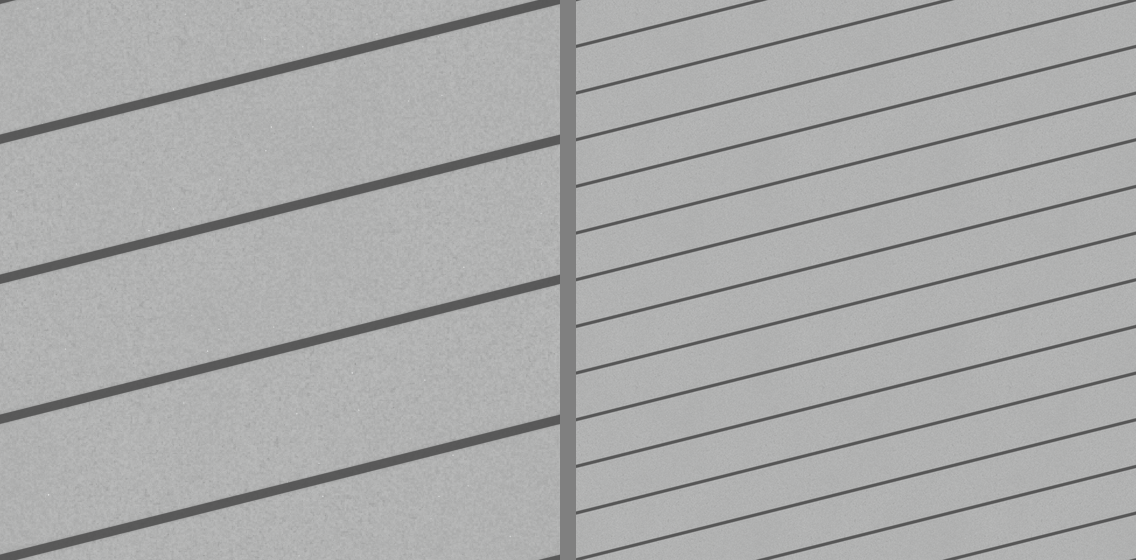
Left: one tile. Right: repeated 3 by 3.
This pattern is drawn by a Shadertoy shader. Its source:

```glsl
// Pale grey grainy boards separated by slanted dark grooves, tiling seamlessly.

const float BOARDS_DOWN = 4.0;
const float RISES_ACROSS = 1.0;
const float GROOVE_WIDTH = 0.0163;
const vec3 BOARD_COLOR = vec3(0.693, 0.696, 0.695);
const vec3 GROOVE_COLOR = vec3(0.347);

float hash(vec2 cell, float seed) {
    uvec3 q = uvec3(cell, seed) * uvec3(1597u, 3571u, 7919u);
    uint n = (q.x ^ (q.y << 8) ^ q.z) * 747796405u + 289133u;
    n = ((n >> 15) ^ n) * 277803737u;
    n = ((n >> 13) ^ n) * 668265u;
    n ^= n >> 16;
    return float(n & 65535u) / 65535.0;
}

// Value noise wrapping after a whole number of cells
float wrapNoise(vec2 uv, float cells, float seed) {
    vec2 p = uv * cells;
    vec2 i = floor(p);
    vec2 f = fract(p);
    f = f * f * (3.0 - 2.0 * f);
    vec2 a = mod(i, cells);
    vec2 b = mod(i + 1.0, cells);
    float low = mix(hash(a, seed), hash(vec2(b.x, a.y), seed), f.x);
    float high = mix(hash(vec2(a.x, b.y), seed), hash(b, seed), f.x);
    return mix(low, high, f.y);
}

// Signed distance to the nearest slanted groove, negative inside
float grooveDistance(vec2 uv, float width) {
    float phase = BOARDS_DOWN * uv.y - RISES_ACROSS * uv.x - 0.005;
    float offset = abs(fract(phase + 0.5) - 0.5);
    return offset / length(vec2(BOARDS_DOWN, RISES_ACROSS)) - 0.5 * width;
}

// Sparse round flecks, each kept inside its own cell
float flecks(vec2 uv, float cells, float chance, float radius, float pixel, float seed) {
    vec2 cell = mod(floor(uv * cells), cells);
    vec2 center = 0.15 + 0.7 * vec2(hash(cell, seed), hash(cell, seed + 1.0));
    float d = length(fract(uv * cells) - center) / cells;
    float present = step(hash(cell, seed + 2.0), chance);
    float strength = 0.4 + 0.6 * hash(cell, seed + 3.0);
    return present * strength * (1.0 - smoothstep(radius - 0.5 * pixel, radius + 0.5 * pixel, d));
}

// Fine brightness variation of the board surface
float surfaceGrain(vec2 uv) {
    float patches = 0.65 * wrapNoise(uv, 5.0, 1.0) + 0.35 * wrapNoise(uv, 11.0, 2.0);
    float grain = 0.045 * (wrapNoise(uv, 256.0, 3.0) - 0.5)
                + 0.035 * (wrapNoise(uv, 480.0, 4.0) - 0.5);
    float pits = smoothstep(0.72, 0.95, wrapNoise(uv, 200.0, 5.0));
    return grain + 0.018 * (patches - 0.5) - 0.035 * pits * smoothstep(0.4, 0.75, patches);
}

void mainImage(out vec4 fragColor, in vec2 fragCoord) {
    vec2 uv = fragCoord / iResolution.xy;
    float pixel = 1.0 / min(iResolution.x, iResolution.y);

    // Board surface with grain, pale flecks and small dark specks
    float grain = surfaceGrain(uv);
    vec3 color = BOARD_COLOR + grain;
    color += 0.15 * flecks(uv, 20.0, 0.14, 0.0014, pixel, 10.0);
    color -= 0.07 * flecks(uv, 32.0, 0.12, 0.0013, pixel, 20.0);

    // Soft shade beside each groove, then the groove itself
    float d = grooveDistance(uv, GROOVE_WIDTH);
    color -= 0.05 * exp(-max(d, 0.0) / 0.0025);
    float edge = max(0.75 * pixel, 0.0009);
    float groove = 1.0 - smoothstep(-edge, edge, d);
    color = mix(color, GROOVE_COLOR + 0.2 * grain, groove);

    fragColor = vec4(color, 1.0);
}
```
